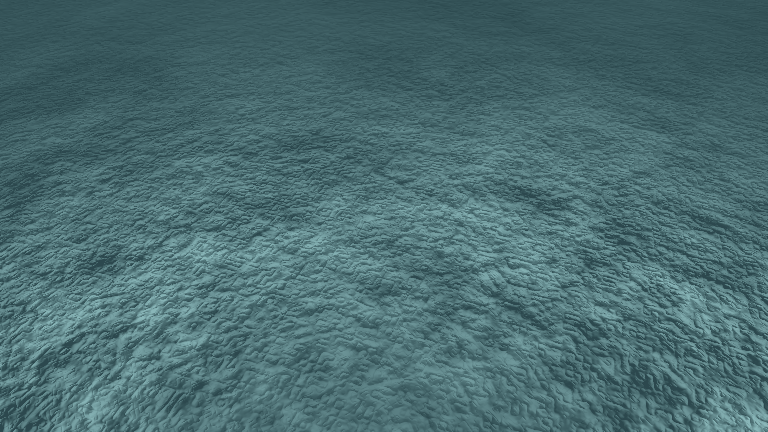
Give the GLSL for this texture, as a Shadertoy shader.

```glsl
// Rippled teal sea seen from above, with a broad arch of reflected sky light.
// Ridged noise on a perspective plane forms pale facets cut by thin dark
// creases; a smooth radial profile and arched streaks set their brightness.

#define HORIZON 0.95          // height of the vanishing line
#define FORESHORTEN 1.5       // depth stretch of the plane
#define RIPPLE_FREQ 19.0      // coarsest ripple frequency
#define FINEST 0.0024         // smallest detail, in canvas heights
#define ARCH_CENTRE vec2(0.0, -0.62)
#define ARCH_RADIUS 0.58
#define ARCH_SQUEEZE 0.625    // widens the arch sideways
#define CONTRAST 0.46
#define VEIN_DEPTH 0.45       // darkness of the creases
#define PATCHINESS 0.95       // strength of the streaks
#define DEEP_COLOUR vec3(0.180, 0.295, 0.315)
#define SKY_COLOUR vec3(0.490, 0.660, 0.670)

float hash(vec2 p) {
    vec3 q = fract(p.xyx * vec3(0.1031, 0.1030, 0.0973));
    q += dot(q, q.yzx + 33.33);
    return fract((q.x + q.y) * q.z);
}

// Value noise from -1 to 1: x holds the value, yz the gradient
vec3 noiseGrad(vec2 p) {
    vec2 cell = floor(p), f = fract(p);
    vec2 u = f * f * f * (f * (f * 6.0 - 15.0) + 10.0);
    vec2 du = 30.0 * f * f * (f * (f - 2.0) + 1.0);
    float a = hash(cell);
    float b = hash(cell + vec2(1.0, 0.0));
    float c = hash(cell + vec2(0.0, 1.0));
    float d = hash(cell + vec2(1.0, 1.0));
    float k = a - b - c + d;
    float value = a + (b - a) * u.x + (c - a) * u.y + k * u.x * u.y;
    return vec3(2.0 * value - 1.0, 2.0 * du * (vec2(b - a, c - a) + k * u.yx));
}

// xy: slope of creased ripples, z: dark veins along the creases.
// Octaves too fine for the view fade out.
vec3 ripples(vec2 ground, float footprint) {
    const mat2 turn = mat2(0.8, 0.6, -0.6, 0.8);
    mat2 frame = turn;
    vec3 sum = vec3(0.0);
    float freq = RIPPLE_FREQ;
    for (int i = 0; i < 4; i++) {
        vec2 warped = ground + 0.12 * sum.xy / freq;
        vec3 n = noiseGrad(frame * warped * freq + 17.3 * float(i));
        float side = clamp(n.x * 6.0, -1.0, 1.0);
        float weight = i < 2 ? 0.35 + 0.15 * float(i) : (i == 2 ? 0.8 : 0.5);
        weight *= 1.0 - smoothstep(0.4, 1.2, freq * footprint);
        sum.xy -= weight * side * (n.yz * frame);
        sum.z += weight * (exp(-35.0 * n.x * n.x) - 0.25);
        frame = turn * frame;
        freq *= 2.0;
    }
    return sum;
}

// Calm and ruffled streaks, drawn out along the arch
float patches(vec2 radial) {
    vec2 polar = vec2(atan(radial.x, radial.y), length(radial));
    polar += 0.012 * noiseGrad(radial * 9.0 + 5.0).yz;
    return 0.35 * noiseGrad(polar * vec2(4.0, 12.0) + 3.7).x
         + 0.35 * noiseGrad(polar * vec2(9.0, 30.0) + 9.1).x
         + 0.25 * noiseGrad(polar * vec2(22.0, 62.0) + 21.4).x;
}

void mainImage(out vec4 fragColor, in vec2 fragCoord) {
    vec2 p = (fragCoord - 0.5 * iResolution.xy) / iResolution.y;

    // Perspective plane
    float depth = 1.0 / (HORIZON - p.y);
    vec2 ground = vec2(p.x, FORESHORTEN) * depth + 20.0;
    float footprint = FORESHORTEN * depth * depth * FINEST;

    // Arch of light: long falloff outwards, shallow dip inside
    vec2 radial = (p - ARCH_CENTRE) * vec2(ARCH_SQUEEZE, 1.0);
    float r = length(radial);
    float offset = r - ARCH_RADIUS;
    float outer = exp(-pow(max(offset, 0.0) / 0.34, 2.0));
    float inner = exp(-pow(min(offset, 0.0) / 0.34, 2.0));
    float light = 0.07 + 0.41 * outer * mix(0.66, 1.0, inner);
    float contrast = CONTRAST * mix(0.14, 1.0, outer) * mix(0.4, 1.0, inner);
    contrast *= 0.9 + 0.35 * abs(p.x);

    // Facets facing the arch's centre catch the sky; their glow saturates
    vec3 water = ripples(ground, footprint);
    float tilt = dot(water.xy, radial / max(r, 0.01));
    float facet = 1.5 * smoothstep(-1.5, 1.1, tilt) - 0.85;
    float shade = facet - VEIN_DEPTH * water.z + PATCHINESS * patches(radial);
    float tone = light + contrast * shade;

    vec3 colour = mix(DEEP_COLOUR, SKY_COLOUR, clamp(tone, -0.03, 1.15));
    fragColor = vec4(colour, 1.0);
}
```
